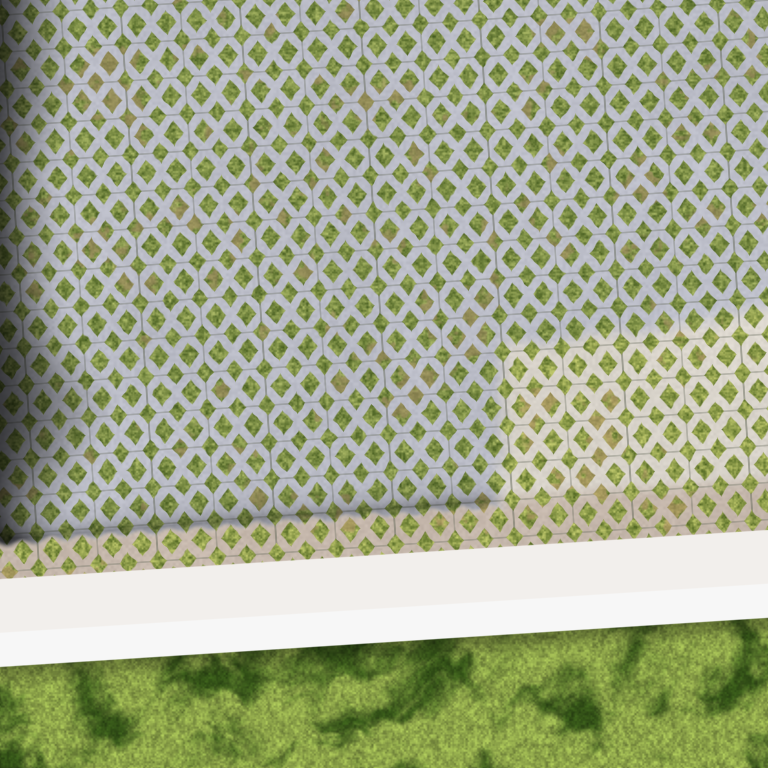
This texture is drawn by a three.js fragment shader. Its source:

```glsl
// Grass paver courtyard seen from above, with a pale wall and a lawn below.
// Pavers are a tilted lattice of diamond holes and joints; noise gives grass,
// and soft masks along tilted lines place the shade and the sunlit areas.
varying vec2 vUv;

const float WALL_SLOPE = 0.064;
const float PAVER_TILT = 0.068;
const vec2 PAVER_ORIGIN = vec2(0.496, 0.579);
const vec2 CELL = vec2(0.0388, 0.0482);
const float EDGE = 0.0012;

float hash(vec2 p) {
  return fract(sin(dot(p, vec2(127.1, 311.7))) * 43758.5453);
}

float noise(vec2 p) {
  vec2 i = floor(p);
  vec2 f = fract(p);
  f = f * f * (3.0 - 2.0 * f);
  return mix(mix(hash(i), hash(i + vec2(1.0, 0.0)), f.x),
             mix(hash(i + vec2(0.0, 1.0)), hash(i + 1.0), f.x), f.y);
}

float fbm(vec2 p) {
  float sum = 0.0;
  float amp = 0.5;
  for (int i = 0; i < 4; i++) {
    sum += amp * noise(p);
    p = mat2(1.6, 1.2, -1.2, 1.6) * p + 3.7;
    amp *= 0.5;
  }
  return sum / 0.9375;
}

vec2 rotate(vec2 p, float a) {
  float c = cos(a);
  float s = sin(a);
  return vec2(c * p.x + s * p.y, c * p.y - s * p.x);
}

// Signed distance to the diamond around the nearest whole lattice point
float diamond(vec2 g, float size) {
  vec2 d = abs(fract(g + 0.5) - 0.5);
  return (d.x + d.y - size) * 0.03;
}

// Distance to lines repeated at multiples of a period
float repeatLine(float x, float period) {
  return abs(fract(x / period + 0.5) - 0.5) * period;
}

// Sunlit share: strip beside the wall plus the patch on the right
float sunlight(vec2 p, float h) {
  float wave = 0.003 * sin(p.x * 165.0) + 0.006 * (noise(p * 30.0) - 0.5);
  float strip = 1.0 - smoothstep(-0.005, 0.005, h - 0.290 - 0.015 * p.x + wave);
  float wobble = 0.03 * (fbm(p * 14.0) - 0.5);
  float side = smoothstep(0.640, 0.675, p.x + wobble - 0.05 * (0.45 - p.y));
  float top = 1.0 - smoothstep(-0.02, 0.015, p.y - 0.555 - 0.12 * (p.x - 0.65) + wobble);
  return max(strip, side * top);
}

// Dark shade on the left border and a thin band above the sunlit strip
float shadeFactor(vec2 p, float h, float sun) {
  float bump = exp(-pow((p.y - 0.47) / 0.09, 2.0));
  float reach = 0.085 + 0.075 * bump + 0.03 * smoothstep(0.75, 1.0, p.y);
  reach += 0.05 * (fbm(p * 9.0) - 0.5);
  float left = 1.0 - smoothstep(-0.03, reach, p.x);
  float above = h - 0.290 - 0.015 * p.x;
  float band = exp(-abs(above - 0.008) / 0.013) * (1.0 - smoothstep(0.62, 0.67, p.x));
  return 1.0 - (1.0 - sun) * min(0.75 * left + 0.28 * band, 0.75);
}

vec3 paverGrass(vec2 p, vec2 g) {
  float blade = 0.6 * noise(p * 230.0) + 0.4 * noise(p * 420.0);
  vec3 color = mix(vec3(0.27, 0.36, 0.12), vec3(0.70, 0.75, 0.42), blade);
  float dry = smoothstep(0.72, 0.9, noise(g * 1.3 + 8.0) + 0.3 * (noise(p * 150.0) - 0.5));
  return mix(color, vec3(0.62, 0.53, 0.38), 0.6 * dry);
}

vec3 pavers(vec2 p, float h) {
  vec2 g = rotate(p - PAVER_ORIGIN, PAVER_TILT) / CELL;
  vec2 bent = g + 0.05 * (vec2(noise(p * 130.0), noise(p * 130.0 + 40.0)) - 0.5);
  float hole = min(diamond(bent + 0.5, 0.335), diamond(bent, 0.285));
  float sun = sunlight(p, h);

  vec3 stone = mix(vec3(0.735, 0.742, 0.785), vec3(0.850, 0.830, 0.795), sun);
  float warm = sun * (1.0 - smoothstep(0.295, 0.325, h));
  stone = mix(stone, vec3(0.775, 0.720, 0.675), warm);
  stone += 0.06 * (fbm(p * 9.0) - 0.5) + 0.05 * (noise(p * 260.0) - 0.5);

  float row = repeatLine(g.y, 1.0) * CELL.y;
  float column = repeatLine(g.x, 2.0) * CELL.x;
  float wide = repeatLine(g.x, 4.0) * CELL.x;
  float joint = 0.32 * (1.0 - smoothstep(0.0004, 0.0018, min(row, column)));
  joint = max(joint, 0.5 * (1.0 - smoothstep(0.0005, 0.0020, wide)));
  stone = mix(stone, vec3(0.40, 0.42, 0.36), joint);

  vec3 grass = paverGrass(p, g) * mix(vec3(1.0), vec3(1.14, 1.10, 1.08), sun);
  vec3 color = mix(grass, stone, smoothstep(-EDGE, EDGE, hole));
  return color * shadeFactor(p, h, sun);
}

vec3 lawn(vec2 p, float h) {
  vec2 q = rotate(p, 0.5) * vec2(15.0, 22.0);
  float patches = fbm(q + 1.5 * fbm(p * 12.0));
  float light = smoothstep(0.36, 0.72, patches + 0.12 - 1.5 * max(h - 0.045, 0.0));
  vec3 color = mix(vec3(0.20, 0.32, 0.09), vec3(0.56, 0.65, 0.29), light);
  float blade = 0.5 * noise(p * vec2(260.0, 170.0)) + 0.5 * noise(p * 400.0);
  color *= 0.72 + 0.56 * blade;
  return color * (1.0 - 0.3 * smoothstep(0.10, 0.132, h));
}

void main() {
  float h = vUv.y - WALL_SLOPE * vUv.x;
  vec3 wall = mix(vec3(0.968, 0.970, 0.970), vec3(0.950, 0.937, 0.925),
                  smoothstep(0.176 - EDGE, 0.176 + EDGE, h));
  vec3 color = mix(lawn(vUv, h), wall, smoothstep(0.1315 - EDGE, 0.1315 + EDGE, h));
  color = mix(color, pavers(vUv, h), smoothstep(0.246 - EDGE, 0.246 + EDGE, h));
  gl_FragColor = vec4(color, 1.0);
}
```
